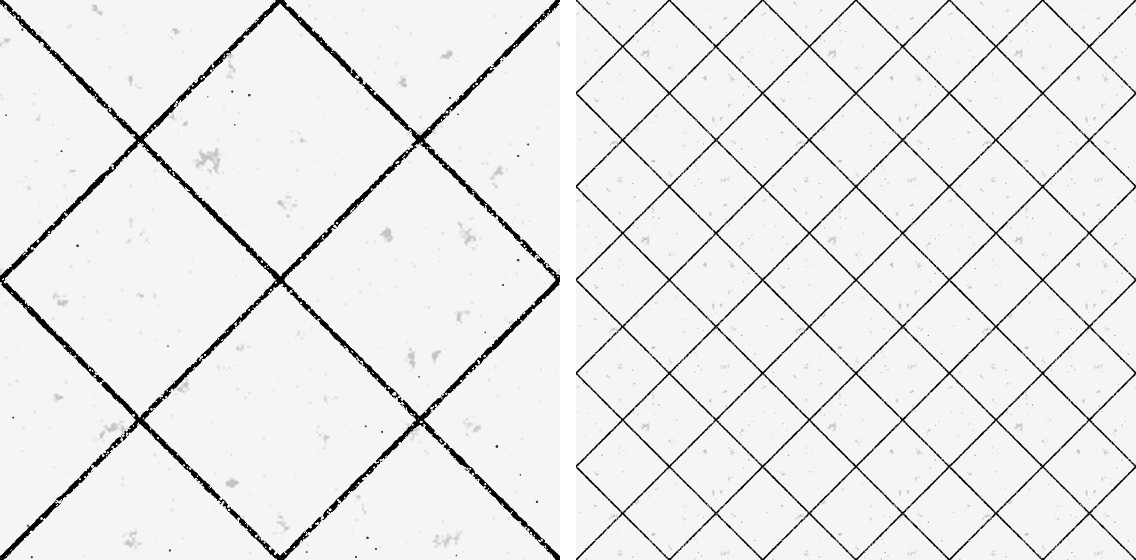
Left: one tile. Right: repeated 3 by 3.
Write a three.js fragment shader that draws this pattern.

```glsl
// Worn black diagonal grid, two diamonds across and two down, on smudged off-white.
varying vec2 vUv;

const float REPEATS = 2.0;          // diamonds across and down
const float HALF_WIDTH = 0.0047;    // half the line width
const float ROUGHNESS = 0.0032;     // raggedness of the line edges
const float FILLET = 0.0025;        // ink gathered at the crossings
const float SOFT = 0.0009;          // edge smoothing
const float GRAIN_CELLS = 240.0;    // chip cells across the canvas
const float SMUDGE_CELLS = 8.0;     // smudge cells across the canvas
const float SMUDGE_CHANCE = 0.65;
const vec3 PAPER = vec3(0.96);
const vec3 INK = vec3(0.005);
const vec3 SMUDGE = vec3(0.77);

float hash(vec2 p) {
  vec3 q = fract(p.xyx * vec3(0.1031, 0.1030, 0.0973));
  q += dot(q, q.yzx + 33.33);
  return fract((q.x + q.y) * q.z);
}

vec2 hash2(vec2 p) {
  return vec2(hash(p + 17.3), hash(p + 71.9));
}

// Value noise that wraps after n cells
float noise(vec2 uv, float n, float seed) {
  vec2 p = uv * n;
  vec2 i = floor(p);
  vec2 f = fract(p);
  f *= f * (3.0 - 2.0 * f);
  vec2 a = mod(i, n) + seed;
  vec2 b = mod(i + 1.0, n) + seed;
  return mix(mix(hash(a), hash(vec2(b.x, a.y)), f.x),
             mix(hash(vec2(a.x, b.y)), hash(b), f.x), f.y);
}

// Wrapping cellular specks; density is the chance of one per cell
float specks(vec2 uv, float n, float density, float seed) {
  vec2 p = uv * n;
  vec2 cell = floor(p);
  float soft = SOFT * n;
  float cover = 0.0;
  for (int y = -1; y <= 1; y++) {
    for (int x = -1; x <= 1; x++) {
      vec2 c = cell + vec2(float(x), float(y));
      vec2 id = mod(c, n) + seed;
      float radius = mix(0.25, 0.62, hash(id + 5.7));
      float dist = length(p - c - hash2(id));
      float dot1 = 1.0 - smoothstep(radius - soft, radius + soft, dist);
      cover = max(cover, dot1 * step(hash(id), density));
    }
  }
  return cover;
}

// Scattered soft patches of random size and strength
float patches(vec2 uv) {
  vec2 p = uv * SMUDGE_CELLS;
  vec2 cell = floor(p);
  float cover = 0.0;
  for (int y = -1; y <= 1; y++) {
    for (int x = -1; x <= 1; x++) {
      vec2 c = cell + vec2(float(x), float(y));
      vec2 id = mod(c, SMUDGE_CELLS) + 311.0;
      vec2 size = mix(vec2(0.12), vec2(0.38), hash2(id + 9.1));
      float dist = length((p - c - hash2(id)) / size);
      float strength = mix(0.5, 1.0, hash(id + 3.3));
      cover = max(cover, (1.0 - dist) * strength * step(hash(id + 1.9), SMUDGE_CHANCE));
    }
  }
  return cover;
}

// Signed offset from the nearest of a family of diagonal lines
float lineOffset(float diagonal) {
  return (fract(diagonal * REPEATS + 0.5) - 0.5) / REPEATS * sqrt(0.5);
}

void main() {
  // Both diagonal line families, joined smoothly where they cross
  float rising = lineOffset(vUv.y - vUv.x);
  float falling = lineOffset(vUv.y + vUv.x);
  float a = abs(rising);
  float b = abs(falling);
  float offset = a < b ? rising : falling;
  float h = max(FILLET - abs(a - b), 0.0) / FILLET;
  float dist = min(a, b) - h * h * FILLET * 0.25;

  // Ragged ink
  float ragged = 0.6 * noise(vUv, 190.0, 23.0) + 0.4 * noise(vUv, 80.0, 47.0) - 0.5;
  float edge = dist - HALF_WIDTH - ragged * ROUGHNESS;
  float ink = 1.0 - smoothstep(-SOFT, SOFT, edge);

  // Chips, thicker in worn stretches and towards one side of the line
  float worn = noise(vUv, 34.0, 83.0);
  float lean = noise(vUv, 11.0, 131.0) * 2.0 - 1.3;
  float side = clamp(offset / HALF_WIDTH, -1.0, 1.0);
  float density = 0.02 + 0.4 * worn * worn + 0.22 * side * side + 0.3 * lean * side;
  ink *= 1.0 - specks(vUv, GRAIN_CELLS, density, 401.0);

  // Mottled smudges and pale dust
  float mottle = 0.6 * noise(vUv, 72.0, 167.0) + 0.4 * noise(vUv, 210.0, 211.0);
  float smudge = smoothstep(0.72, 0.98, patches(vUv) * 0.6 + mottle * 0.85);
  smudge *= smoothstep(0.0, 0.15, patches(vUv));
  float dust = specks(vUv, 200.0, 0.012 * noise(vUv, 9.0, 251.0), 709.0);
  float stain = max(smudge, dust * 0.35);

  // A few stray dark flecks
  float fleck = specks(vUv, GRAIN_CELLS, 0.0002, 907.0) * 0.75;

  vec3 color = mix(PAPER, SMUDGE, stain);
  gl_FragColor = vec4(mix(color, INK, max(ink, fleck)), 1.0);
}
```
